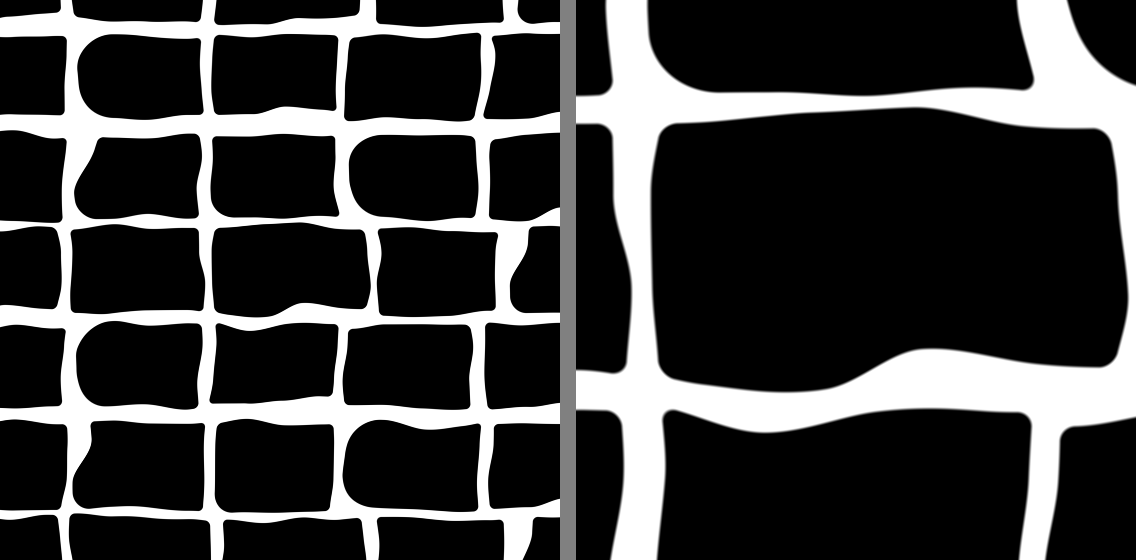
Left, the full canvas; right, a detail of the centre.
A three.js fragment shader for this pattern:

```glsl
// Dry stone wall: rough black blocks, four across, parted by wavy white joints.
varying vec2 vUv;

#define COLS 4.0
#define ROWS 5.79
#define BASE 0.0846     // height of the lowest full bed joint
#define JOINT 0.0195    // mean width of the upright joints
#define BED 0.0215      // mean width of the bed joints
#define BED_SWING 0.008 // change of bed width from row to row
#define CORNER 0.009
#define ROUGH 0.0058    // unevenness of each block edge
#define DRIFT 0.0065    // meander shared by neighbouring blocks
#define SOFT 0.0012
#define STONE vec3(0.0)
#define MORTAR vec3(1.0)

const float TAU = 6.2831853;

float hash(vec2 p) {
  return fract(sin(dot(p, vec2(127.1, 311.7))) * 43758.545);
}

float noise(vec2 p) {
  vec2 i = floor(p), f = fract(p);
  f = f * f * (3.0 - 2.0 * f);
  return mix(mix(hash(i), hash(i + vec2(1.0, 0.0)), f.x),
             mix(hash(i + vec2(0.0, 1.0)), hash(i + 1.0), f.x), f.y);
}

// Width of the bed joint under a row; the courses repeat in threes.
float bedWidth(float row) {
  return BED + BED_SWING * sin(TAU * (2.0 - row) / 3.0);
}

// Position of the leaning upright joint on the right of a block.
float jointX(float col, float row, float dy) {
  float swing = mix(-0.01, 0.031, smoothstep(0.5, 1.8, col));
  float jitter = (hash(vec2(col, row) + 3.0) - 0.5) * 0.016;
  float lean = (hash(vec2(col, row) + 17.0) - 0.5) * 0.12;
  return (col + 0.5) / COLS + swing * cos(TAU * (row - 2.0) / 3.0) + jitter + lean * dy;
}

float isKind(float kind, float n) {
  return 1.0 - step(0.5, abs(kind - n));
}

// Signed distance to one block, q measured from its centre.
float blockDistance(vec2 q, vec2 halfSize, float col, float row) {
  float kind = floor(mod(col + 2.0 * floor(mod(row + 0.5, 3.0)) + 0.5, 7.0));
  float left = step(q.x, 0.0), low = step(q.y, 0.0);

  // Uneven edges, each with its own noise
  float seed = col * 7.0 + row * 13.0;
  vec2 wave = vec2(noise(vec2(q.y * 17.0 + 0.4, seed + 2.0 * left)),
                   noise(vec2(q.x * 15.0 + 0.7, seed + 2.0 * low + 50.0)));
  halfSize -= ROUGH * (2.0 * wave - 0.8);

  // Stepped underside and slanting left flank
  float notch = isKind(kind, 4.0) + 0.8 * isKind(kind, 6.0);
  halfSize.y -= 0.014 * notch * low * smoothstep(-0.04, 0.02, q.x);
  halfSize.x -= 0.028 * isKind(kind, 1.0) * left * smoothstep(-0.03, 0.05, q.y);

  // Corner rounding: one kind has a round left end, two a round lower left
  float r = CORNER + left * 0.052 * isKind(kind, 3.0)
          + left * low * (0.022 * isKind(kind, 1.0) + 0.028 * isKind(kind, 2.0));
  vec2 e = abs(q) - halfSize + r;
  return length(max(e, 0.0)) + min(max(e.x, e.y), 0.0) - r;
}

void main() {
  vec2 p = vUv + DRIFT * (2.0 * vec2(noise(vUv * 9.0), noise(vUv * 9.0 + 40.0)) - 1.0);

  // Course and block under this point
  float v = (p.y - BASE) * ROWS;
  float row = floor(v);
  float dy = (fract(v) - 0.5) / ROWS;
  float col = floor(p.x * COLS + 0.5);
  col += step(jointX(col, row, dy), p.x) - step(p.x, jointX(col - 1.0, row, dy));

  // Block bounds inside the joints
  vec2 lo = vec2(jointX(col - 1.0, row, dy) + 0.5 * JOINT,
                 -0.5 / ROWS + 0.5 * bedWidth(row));
  vec2 hi = vec2(jointX(col, row, dy) - 0.5 * JOINT,
                 0.5 / ROWS - 0.5 * bedWidth(row + 1.0));

  float d = blockDistance(vec2(p.x, dy) - 0.5 * (lo + hi), 0.5 * (hi - lo), col, row);
  gl_FragColor = vec4(mix(STONE, MORTAR, smoothstep(-SOFT, SOFT, d)), 1.0);
}
```
